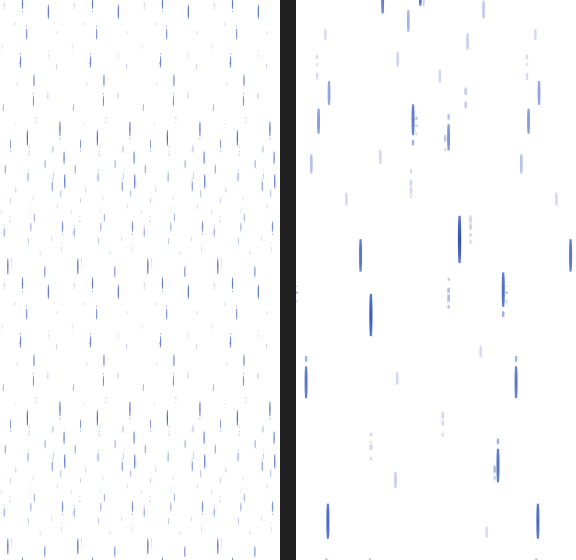
Left: the whole. Right: its middle third, enlarged.
A Shadertoy shader for this pattern:

```glsl
vec4 hash4(float n) {
    vec4 p = fract(n * vec4(0.1031, 0.1030, 0.0973, 0.1099));
    p += dot(p, p.wzxy + 33.33);
    return fract((p.xxyz + p.yzzw) * p.zywx);
}

float gradientNoise(float x) {
    float cell = floor(x), f = x - cell;
    float left = hash4(cell + 211.0).x * 2.0 - 1.0;
    float right = hash4(cell + 212.0).x * 2.0 - 1.0;
    return mix(left * f, right * (f - 1.0), f * f * (3.0 - 2.0 * f));
}

// Share of a pixel covered by the band |d| < halfSize
float bandCoverage(float d, float halfSize, float pixel) {
    float low = max(d - 0.5 * pixel, -halfSize);
    float high = min(d + 0.5 * pixel, halfSize);
    return clamp((high - low) / pixel, 0.0, 1.0);
}

// Vertical streak with blunt ends, slimmer towards the tips
float streak(vec2 d, float halfLength, float halfWidth, vec2 pixel) {
    float t = min(abs(d.y) / halfLength, 1.0);
    float width = halfWidth * (1.0 - 0.35 * t * t * t);
    return bandCoverage(d.x, width, pixel.x) * bandCoverage(d.y, halfLength, pixel.y);
}

void mainImage(out vec4 fragColor, in vec2 fragCoord) {
    // Four tiles across and two down, each one unit wide and four tall
    const vec2 tile = vec2(1.0, 4.0);
    vec2 pixel = vec2(4.0, 8.0) / iResolution.xy;
    vec2 pos = fragCoord * pixel;
    vec3 color = vec3(1.0);

    const float dropCount = 48.0;
    for (float i = 0.0; i < dropCount; i++) {
        vec4 rnd = hash4(i + 7.0);
        vec4 extra = hash4(i + 97.0);

        // Scatter down the tile, thinner near the upper quarter
        float depth = (i + rnd.y) / dropCount;
        depth += 0.06 * sin(6.2832 * (depth - 0.22));
        vec2 center = vec2(fract(i * 0.618 + 0.22 * rnd.x), 4.0 * (1.0 - depth));
        vec2 d = pos - center;
        d -= tile * round(d / tile);
        if (abs(d.x) > 0.08) continue;

        float size = rnd.z * rnd.z;
        float beaded = step(0.55, rnd.w) * step(size, 0.25);
        float halfLength = mix(0.026, 0.115, size) + 0.035 * beaded;
        float halfWidth = mix(0.0062, 0.0078, size);
        float cover = streak(d, halfLength, halfWidth, pixel);

        // Faint drops break into beads
        float gaps = smoothstep(-0.08, 0.08, gradientNoise(d.y * 30.0 + i * 17.3));
        cover *= mix(1.0, gaps, beaded);

        // Detached bead beyond one end of a long drop
        float end = extra.x > 0.3 ? 1.0 : -1.0;
        float bead = streak(d - vec2(0.0, end * (halfLength + 0.035)), 0.014, 0.006, pixel);
        cover = max(cover, 0.6 * bead * step(0.4, size) * step(0.55, extra.y));

        // Pale ragged fringe beside some drops
        vec2 shift = vec2(extra.w > 0.5 ? 0.016 : -0.016, -0.4 * halfLength);
        float fringe = streak(d - shift, 0.6 * halfLength, 0.006, pixel) * gaps;
        cover = max(cover, 0.5 * fringe * step(0.25, size) * step(0.6, extra.z));

        // Lavender for faint drops, deep blue for the heart of long ones
        float core = 1.0 - min(abs(d.y) / halfLength, 1.0);
        vec3 ink = mix(vec3(0.66, 0.67, 0.90), vec3(0.31, 0.44, 0.80), smoothstep(0.0, 0.5, size));
        ink = mix(ink, vec3(0.15, 0.26, 0.67), core * size * size);
        color = mix(color, ink, cover * mix(0.45, 0.95, smoothstep(0.0, 0.75, size)));
    }
    fragColor = vec4(color, 1.0);
}
```
